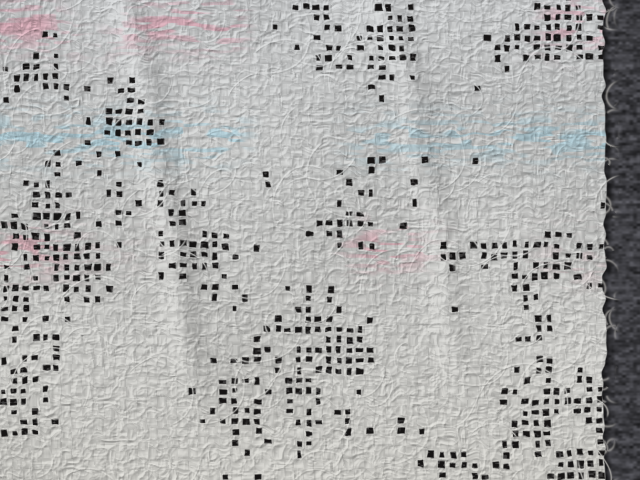
A WebGL 2 fragment shader for this texture:

```glsl
#version 300 es
precision highp float;
// Crinkled white rag weave with dark gaps, faint dyed bands and a frayed edge on dark cloth.
uniform vec2 u_resolution;
out vec4 fragColor;

vec2 hash2(vec2 p) {
  vec3 q = fract(p.xyx * vec3(0.1031, 0.103, 0.0973));
  q += dot(q, q.yzx + 33.33);
  return fract((q.xx + q.yz) * q.zy);
}

float noise(vec2 p) {
  vec2 i = floor(p), f = fract(p);
  f = f * f * (3.0 - 2.0 * f);
  float low = mix(hash2(i).x, hash2(i + vec2(1, 0)).x, f.x);
  float high = mix(hash2(i + vec2(0, 1)).x, hash2(i + vec2(1, 1)).x, f.x);
  return mix(low, high, f.y);
}

vec2 warp(vec2 p) {
  return vec2(noise(p), noise(p + 57.3)) - 0.5;
}

// Height of the crumpled surface: curved ridges over finer wrinkles
float crumple(vec2 p) {
  vec2 q = p + 0.022 * warp(p * 38.0);
  float ridge = 1.0 - abs(2.0 * noise(q * vec2(52, 66)) - 1.0);
  float wrinkle = 1.0 - abs(2.0 * noise(q * vec2(95, 125) + 9.0) - 1.0);
  return 0.65 * ridge + 0.35 * wrinkle;
}

// Random thread arcs: x = side lighting, y = coverage
vec2 strands(vec2 p, float scale, float width, vec2 lightDir) {
  vec2 g = (p + 0.012 * warp(p * 14.0)) * scale, cell = floor(g), result = vec2(0);
  float w = width * scale;
  for (int y = -1; y <= 1; y++)
    for (int x = -1; x <= 1; x++) {
      vec2 id = cell + vec2(x, y);
      vec2 a = hash2(id + scale), b = hash2(id + scale + 71.7);
      vec2 d = g - id - a;
      float r = length(d) + 1e-4;
      float across = (r - mix(0.25, 0.85, b.x)) / w;
      float aim = 6.2832 * b.y;
      float along = dot(d / r, vec2(cos(aim), sin(aim)));
      float profile = exp(-across * across) * smoothstep(0.0, 0.25, along - 0.7 + 1.1 * a.x);
      result.x += dot(d / r, lightDir) * across * profile;
      result.y = max(result.y, profile);
    }
  return result;
}

void main() {
  vec2 p = gl_FragCoord.xy / u_resolution.y;
  float px = 1.0 / u_resolution.y;
  vec2 lightDir = normalize(vec2(-0.6, 0.8));

  // Woven grid, slightly bent
  vec2 grid = (p + 0.012 * warp(p * 7.0)) * 46.0;
  vec2 id = floor(grid), f = fract(grid) - 0.5;
  vec2 big = strands(p, 9.0, 0.0021, lightDir);
  vec2 small = strands(p, 27.0, 0.0028, lightDir);
  vec2 tiny = strands(p + 3.1, 43.0, 0.0024, lightDir);

  // Surface light: broad shade, crumples, threads, weave
  float light = 0.752 + 0.07 * (noise(p * 4.0 + 20.0) - 0.5);
  light += 0.27 * (crumple(p + 0.0038 * lightDir) - crumple(p)) * -1.0;
  light += 0.17 * big.x + 0.13 * small.x + 0.10 * tiny.x + 0.03 * big.y;
  float parity = mod(id.x + id.y, 2.0);
  float fibre = noise(mix(p * vec2(300, 45), p * vec2(45, 300), parity)) - 0.5;
  light += 0.07 * fibre + 0.035 * cos(6.2832 * mix(f.x, f.y, parity));

  // Long folds with a lit left side
  for (int i = 0; i < 2; i++) {
    float k = float(i);
    float foldX = 0.41 + 0.55 * k - 0.16 * p.y * p.y + 0.03 * (noise(vec2(p.y * 6.0, k)) - 0.5);
    float d = (p.x - foldX) / 0.032;
    light -= (0.17 - 0.05 * k) * d * exp(-d * d) * smoothstep(0.1, 0.35, p.y);
  }
  light = min(light, 0.84 + 0.35 * max(light - 0.84, 0.0));
  light = clamp(light, 0.42, 0.93);
  vec3 cloth = light * mix(vec3(1.005, 1.0, 0.975), vec3(0.99, 1.0, 1.005), p.y);

  // Dyed threads in broken horizontal bands
  float dash = smoothstep(0.42, 0.72, noise(p * vec2(30, 150) + warp(p * 30.0)));
  float patchy = dash * smoothstep(0.3, 0.65, noise(p * vec2(5, 4) + 4.0));
  float pink = exp(-pow((p.y - 0.48) / 0.05, 2.0)) + exp(-pow((p.y - 0.95) / 0.05, 2.0));
  float blue = exp(-pow((p.y - 0.71) / 0.05, 2.0));
  cloth *= mix(vec3(1), vec3(1.05, 0.84, 0.89), pink * patchy);
  cloth *= mix(vec3(1), vec3(0.86, 0.99, 1.04), blue * patchy);

  // Gaps between threads, gathered in clusters
  vec2 at = id / 46.0;
  float cluster = 0.6 * noise(at * 4.3 + 11.0) + 0.4 * noise(at * 11.0);
  cluster += 0.06 * cos(17.0 * (at.y - 0.13)) + 0.09 * smoothstep(1.05, 1.2, at.x);
  vec2 chance = hash2(id + 5.0), size = mix(vec2(0.19), vec2(0.34), hash2(id + 31.0));
  vec2 box = abs(f - 0.16 * (hash2(id + 83.0) - 0.5) + 0.13 * warp(grid * 2.3)) - size;
  float dist = length(max(box + 0.07, 0.0)) + min(max(box.x, box.y) + 0.07, 0.0) - 0.07;
  float gap = 1.0 - smoothstep(-46.0 * px, 46.0 * px, dist);
  gap *= step(chance.x, 0.85 * smoothstep(0.49, 0.8, cluster)) * (1.0 - 0.75 * big.y);
  vec3 hollow = vec3(0.085, 0.08, 0.08) + 0.16 * smoothstep(0.55, 0.9, noise(p * vec2(150, 260)));
  cloth = mix(cloth, hollow, gap);

  // Dark ribbed cloth under the right edge
  float edge = 1.259 + 0.012 * (noise(vec2(p.y * 45.0, 2.0)) - 0.5);
  float rib = 0.03 * cos(p.y * 290.0 + 4.0 * noise(p * 30.0));
  float fuzz = 0.15 * (noise(p * vec2(130, 190)) - 0.5) + 0.08 * (noise(p * 60.0) - 0.5);
  vec3 under = (0.245 + rib + fuzz) * vec3(0.98, 0.98, 1.05);
  under *= mix(0.45, 1.0, smoothstep(0.0, 0.018, p.x - edge));

  // Loose threads over the frayed edge
  float fray = max(big.y, 0.8 * small.y) * (1.0 - smoothstep(0.008, 0.035, p.x - edge));
  under = mix(under, vec3(0.72, 0.71, 0.69), 0.75 * fray);
  vec3 color = mix(cloth, under, smoothstep(-px, px, p.x - edge));
  fragColor = vec4(clamp(color, 0.0, 1.0), 1.0);
}
```
